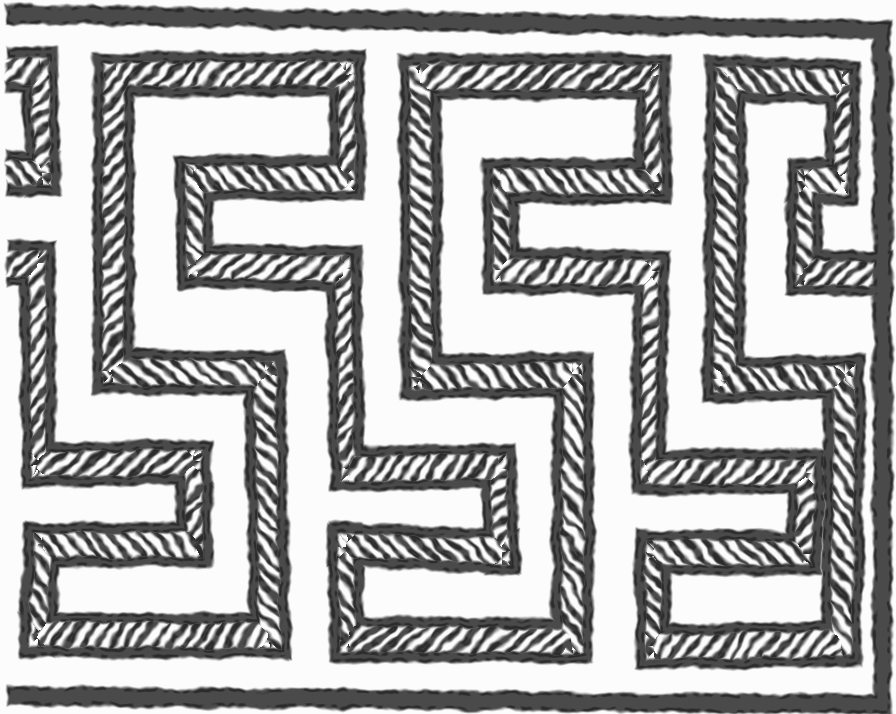
Write a WebGL 2 fragment shader that draws this pattern.

```glsl
#version 300 es
precision highp float;

#define PERIOD 42.8
#define DRIFT -0.5
#define START vec2(16.2, 89.8)
#define RIGHT_LIMIT 118.0
#define OUTLINE 1.5
#define HATCH_PITCH 1.68
#define HATCH_INK 0.255
#define HATCH_ANGLE 0.86
#define WOBBLE 0.28
#define CORNER_JITTER 0.8
#define EDGE_SOFTNESS 0.28

uniform vec2 u_resolution;
out vec4 fragColor;

const vec3 PAPER = vec3(0.99);
const vec3 INK = vec3(0.29);
const vec3 DARK_INK = vec3(0.17);

// Alternating horizontal and vertical strides of one meander
const int STRIDES = 14;
const float stride[STRIDES] = float[STRIDES](
    32.4, -14.4, -21.2, -12.7, 20.9, -28.1, 21.6,
    -11.4, -21.4, -12.9, 31.8, 37.0, -21.3, 42.0);
const int BACK_SLANTS = 6924; // one bit per stride

vec2 hash2(vec2 p) {
    vec3 q = fract(p.xyx * vec3(0.1031, 0.1030, 0.0973));
    q += dot(q, q.yzx + 33.33);
    return fract((q.xx + q.yz) * q.zy);
}

float cornerDot(vec2 cell, vec2 f, vec2 corner) {
    float angle = 6.2832 * hash2(cell + corner + 50.0).x;
    return dot(vec2(cos(angle), sin(angle)), f - corner);
}

float gradientNoise(vec2 p) {
    vec2 i = floor(p), f = fract(p);
    vec2 u = f * f * f * (f * (f * 6.0 - 15.0) + 10.0);
    return mix(mix(cornerDot(i, f, vec2(0, 0)), cornerDot(i, f, vec2(1, 0)), u.x),
               mix(cornerDot(i, f, vec2(0, 1)), cornerDot(i, f, vec2(1, 1)), u.x), u.y);
}

vec2 handWobble(vec2 p) {
    vec2 slow = vec2(gradientNoise(p * 0.22), gradientNoise(p * 0.22 + 31.0));
    vec2 fine = vec2(gradientNoise(p * 0.8 + 7.0), gradientNoise(p * 0.8 + 63.0));
    return WOBBLE * (2.0 * slow + fine);
}

float orientedBox(vec2 p, vec2 a, vec2 b, float pad, float halfWidth) {
    vec2 along = normalize(b - a), q = p - 0.5 * (a + b);
    q = abs(vec2(dot(q, along), dot(q, vec2(-along.y, along.x))));
    q -= vec2(0.5 * length(b - a) + pad, halfWidth);
    return length(max(q, 0.0)) + min(max(q.x, q.y), 0.0);
}

vec2 drawnCorner(vec2 corner, float id, float limit) {
    return vec2(min(corner.x, limit), corner.y)
         + CORNER_JITTER * (hash2(vec2(id + 40.0, 3.0)) - 0.5);
}

// Distance to the band; also gives the id and slant of the nearest stride
float meander(vec2 p, out float nearestId, out float slant) {
    float nearest = 1e3;
    nearestId = 0.0;
    slant = 1.0;
    for (int k = -1; k <= 2; k++) {
        vec2 corner = START + float(k) * vec2(PERIOD, DRIFT);
        int count = k == 2 ? 5 : STRIDES;
        for (int j = 0; j < count; j++) {
            bool level = j % 2 == 0;
            vec2 next = corner + (level ? vec2(stride[j], 0) : vec2(0, stride[j]));
            float id = float(k * STRIDES + j);
            float limit = k == 2 && j == 4 ? 122.4 : RIGHT_LIMIT;
            vec2 a = drawnCorner(corner, id, RIGHT_LIMIT);
            vec2 b = drawnCorner(next, id + 1.0, limit);
            float upright = j > 10 ? 2.9 : 2.5;
            float d = orientedBox(p, a, b, level ? upright : 3.15, level ? 3.15 : upright);
            if (d < nearest) {
                nearest = d;
                nearestId = id;
                bool back = ((BACK_SLANTS >> j) & 1) == 1
                         || (j == 13 && k >= 0) || (j == 0 && k == 2);
                slant = back ? -1.0 : 1.0;
            }
            corner = next;
        }
    }
    return nearest;
}

float hatching(vec2 p, float id, float slant) {
    vec2 random = hash2(vec2(id + 90.0, 17.0));
    float angle = HATCH_ANGLE + 0.3 * (random.x - 0.5);
    float t = dot(p, vec2(-slant * sin(angle), cos(angle))) / HATCH_PITCH;
    t += random.y + 0.35 * gradientNoise(p * 0.3 + id);
    float width = HATCH_INK + 0.12 * (hash2(vec2(floor(t) + 200.0, id + 60.0)).x - 0.5)
                + 0.16 * gradientNoise(p * 0.6 + 11.0);
    return (abs(fract(t) - 0.5) - width) * HATCH_PITCH;
}

float frame(vec2 p) {
    float top = p.y - (98.1 - 0.018 * p.x);
    float bottom = 2.5 - 0.0095 * p.x - p.y;
    float right = p.x - 123.6;
    return abs(max(max(top, bottom), right)) - 1.35;
}

void main() {
    // One unit is a hundredth of the canvas height
    vec2 p = 100.0 * gl_FragCoord.xy / u_resolution.y;
    vec2 q = p + handWobble(p);

    // Outlined band, its hatching and the border
    float id, slant;
    float band = meander(q, id, slant);
    float outline = abs(band + 0.5 * OUTLINE) - 0.5 * OUTLINE;
    float strokes = max(hatching(q, id, slant), band + 0.8 * OUTLINE);
    float ink = min(min(outline, strokes), frame(q));
    ink = max(ink, 0.9 - q.x);

    // Uneven ink, darker along its rim
    float rim = smoothstep(-0.65, -0.4, ink) * smoothstep(-0.2, 0.15, gradientNoise(p * 0.7));
    vec3 inkColor = mix(INK, DARK_INK, rim);
    float coverage = 1.0 - smoothstep(-EDGE_SOFTNESS, EDGE_SOFTNESS, ink);
    fragColor = vec4(mix(PAPER, inkColor, coverage), 1.0);
}
```
